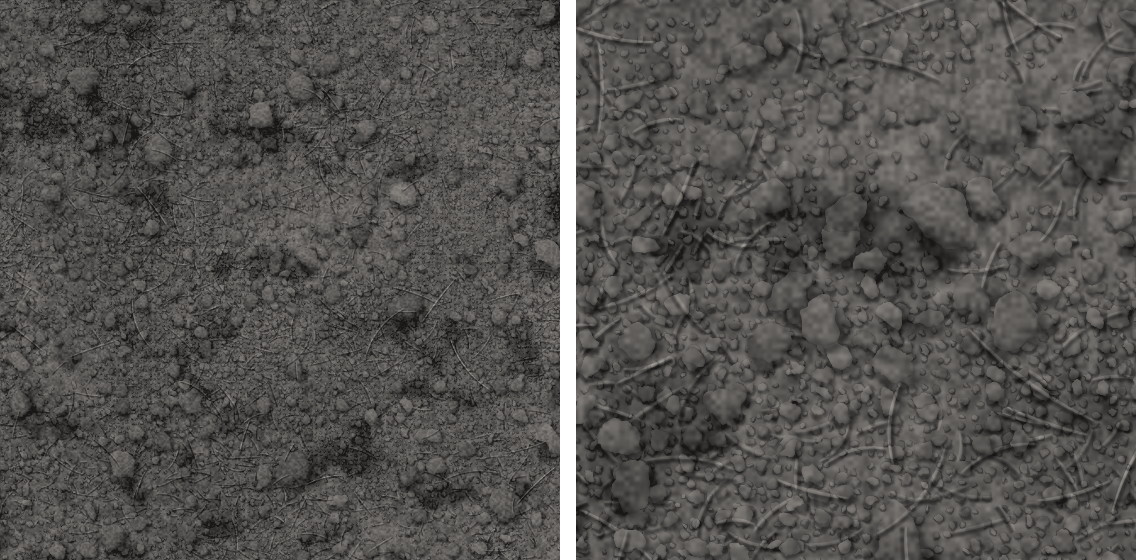
Left: the whole. Right: its middle third, enlarged.
A Shadertoy shader for this texture:

```glsl
#define SOIL_TONE 0.385
#define SOIL_TINT vec3(1.025, 1.0, 0.97)
#define GRAIN 0.13
#define PATCHES 0.13
#define CREVICES 0.13
#define RELIEF 0.085
#define CLOD_SHADOW 0.36
#define ROUGHNESS 0.42
#define STRAW_WIDTH 0.0009
#define LIGHT_DIR vec2(-0.45, 0.89)

float hash(vec2 p) {
    return fract(sin(dot(p, vec2(127.1, 311.7))) * 43758.55);
}

vec2 hash2(vec2 p) {
    return vec2(hash(p), hash(p + 19.37));
}

float noise(vec2 p) {
    vec2 i = floor(p), f = fract(p);
    f = f * f * (3.0 - 2.0 * f);
    return mix(mix(hash(i), hash(i + vec2(1, 0)), f.x),
               mix(hash(i + vec2(0, 1)), hash(i + 1.0), f.x), f.y);
}

float fbm(vec2 p) {
    float sum = 0.0, amp = 0.5;
    for (int i = 0; i < 4; i++) {
        sum += amp * noise(p);
        p = mat2(1.6, 1.2, -1.2, 1.6) * p + 7.3;
        amp *= 0.5;
    }
    return sum / 0.9375;
}

vec2 turn(vec2 p, float angle) {
    float c = cos(angle), s = sin(angle);
    return vec2(c * p.x + s * p.y, c * p.y - s * p.x);
}

// Rounded lumps, lit from above, with a soft shadow on the lower side
float clods(float tone, vec2 uv, float scale, float share, float seed) {
    vec2 p = uv * scale;
    vec2 wobble = vec2(fbm(p * 2.5 + seed), fbm(p * 2.5 + seed + 41.0)) - 0.5;
    p += ROUGHNESS * wobble;
    vec2 cell = floor(p);
    float top = -1.0, lit = tone, cover = 0.0, shadow = 0.0;
    for (int j = -1; j <= 1; j++)
    for (int i = -1; i <= 1; i++) {
        vec2 id = cell + vec2(i, j);
        vec2 place = hash2(id + seed), kind = hash2(id + seed + 53.1);
        float crowd = smoothstep(0.2, 0.75, noise(id / scale * 9.0 + seed));
        if (kind.x > share * (0.4 + 1.2 * crowd)) continue;
        float size = hash(id + seed + 87.7);
        float radius = mix(0.2, 0.52, size * size);
        vec2 q = (p - id - 0.2 - 0.6 * place) / radius;
        vec2 shape = turn(q, 6.28 * kind.y) * vec2(1.0, 1.0 + 0.5 * place.x);
        float d = length(shape);
        float edge = scale / (iResolution.y * radius);
        shadow = max(shadow, 1.0 - smoothstep(0.75, 1.4, length(q - vec2(0.15, -0.28))));
        cover = max(cover, 1.0 - smoothstep(1.0 - edge, 1.0 + 0.3 * edge, d));
        float height = radius * (1.0 - d * d);
        if (height > top) {
            top = height;
            lit = SOIL_TONE + RELIEF * dot(q, LIGHT_DIR) * min(d, 1.0)
                + 0.08 * (kind.y - 0.5) - 0.06 * pow(min(d, 1.0), 4.0);
        }
    }
    return mix(tone * (1.0 - CLOD_SHADOW * shadow), lit, cover);
}

// Thin bent fibres, each with a dark line beneath it
float straws(float tone, vec2 uv, float scale, float share, float gain, float seed) {
    vec2 cell = floor(uv * scale);
    float pixel = 1.0 / iResolution.y, light = 0.0, dark = 0.0;
    for (int j = -1; j <= 1; j++)
    for (int i = -1; i <= 1; i++) {
        vec2 id = cell + vec2(i, j);
        vec2 place = hash2(id + seed), kind = hash2(id + seed + 71.9);
        float crowd = smoothstep(0.3, 0.7, noise(id / scale * 8.0 + 23.0));
        if (kind.x > share * (0.3 + 1.4 * crowd)) continue;
        float lean = 2.0 * kind.y - 1.0;
        vec2 q = turn(uv - (id + place) / scale, 1.57 * lean * (0.6 + 0.4 * abs(lean)));
        float reach = mix(0.25, 0.75, hash(id + seed + 5.3)) / scale;
        float along = q.x / reach;
        float across = q.y + (place.y - 0.5) * 0.5 * reach * along * along;
        float width = STRAW_WIDTH * (1.15 - 0.6 * along * along);
        float body = 1.0 - smoothstep(0.85, 1.0, abs(along));
        float bright = 0.35 + 0.65 * hash(id + seed + 9.1);
        light = max(light, bright * body * clamp((width - abs(across)) / pixel + 0.5, 0.0, 1.0));
        dark = max(dark, body * (1.0 - smoothstep(0.0, 0.0026, abs(across + 0.002))));
    }
    return tone * (1.0 - 0.32 * dark) + gain * light;
}

void mainImage(out vec4 fragColor, in vec2 fragCoord) {
    vec2 uv = fragCoord / iResolution.y;

    // Crumbly ground with fibres between small and large clods
    float tone = SOIL_TONE - 0.02 + 0.16 * (fbm(uv * 75.0) - 0.5);
    tone = clods(tone, uv, 125.0, 0.7, 3.0);
    tone = straws(tone, uv, 38.0, 0.6, 0.10, 11.0);
    tone = clods(tone, uv, 66.0, 0.5, 17.0);
    tone = straws(tone, uv, 25.0, 0.5, 0.12, 29.0);
    tone = clods(tone, uv, 34.0, 0.38, 31.0);
    tone = clods(tone, uv, 16.0, 0.24, 47.0);
    tone = straws(tone, uv, 19.0, 0.35, 0.14, 59.0);
    tone = straws(tone, uv, 12.0, 0.16, 0.22, 67.0);

    // Broad patches, dark hollows and fine grit
    tone += PATCHES * (fbm(uv * 5.0 + 3.0) - 0.5) - 0.025 * smoothstep(0.5, 1.0, uv.y);
    tone -= CREVICES * smoothstep(0.56, 0.8, fbm(uv * 17.0 + 9.0));
    tone += GRAIN * (noise(uv * 330.0) - 0.5) + 0.6 * GRAIN * (noise(uv * 170.0 + 5.0) - 0.5);
    fragColor = vec4(clamp(tone, 0.09, 0.68) * SOIL_TINT, 1.0);
}
```
